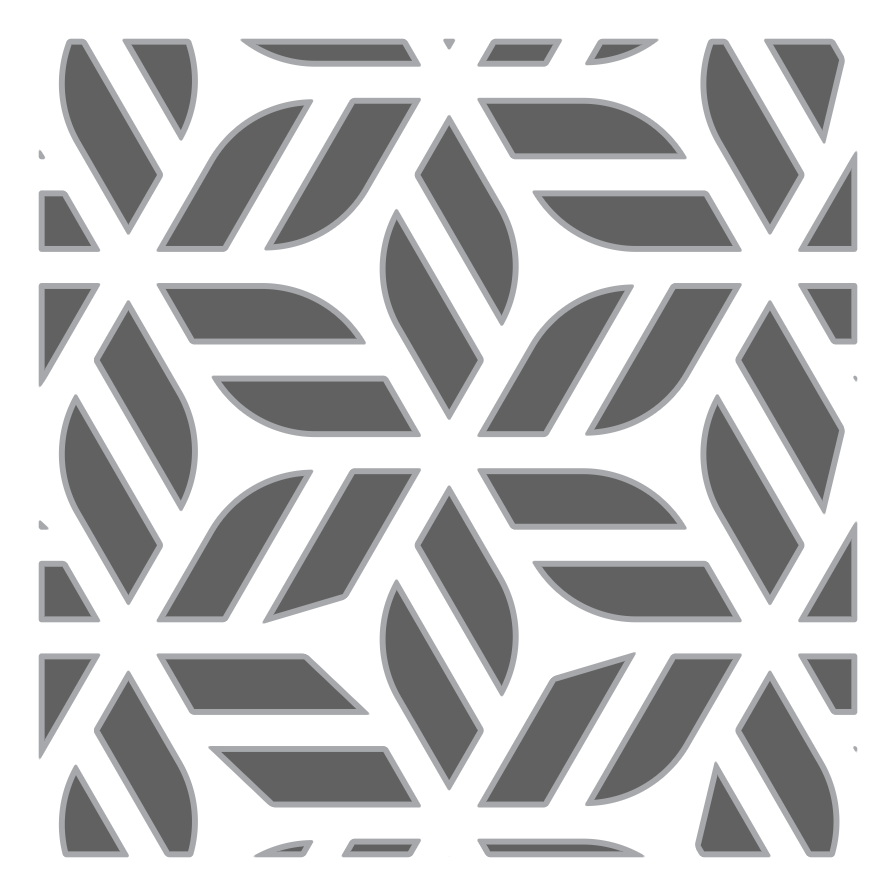
Write a WebGL 2 fragment shader that draws this pattern.

```glsl
#version 300 es
precision highp float;
// Six-spoked lattice of split leaves, cut off by a square panel on white.
// Every edge of a triangular grid carries one leaf made of two point-symmetric
// blades; each blade is a distance function, filled dark and outlined in gray.

uniform vec2 u_resolution;
out vec4 outColor;

const vec3 PAPER = vec3(1.0);
const vec3 FILL = vec3(0.38);
const vec3 OUTLINE = vec3(0.65, 0.66, 0.67);

const float PITCH = 0.4134;                     // grid edge, in canvas units
const vec2 GRID_ORIGIN = vec2(0.0013, -0.0052); // offset from canvas centre
const float PANEL_HALF = 0.4535;

// Blade measures, in units of the grid edge
const float HALF_SLIT = 0.05;
const float BLADE_EDGE = 0.2;
const float ARC_RADIUS = 0.317;
const float ARC_START = -0.072;
const float HALF_LINE = 0.0080;
const float ANGULAR_SHARE = 0.25;

const float SQRT3 = 1.7320508;

float hash(vec2 v) {
    return fract(sin(dot(v, vec2(12.9898, 78.233))) * 43758.5453);
}

mat2 rotation(float angle) {
    float c = cos(angle), s = sin(angle);
    return mat2(c, s, -s, c);
}

// Intersection of two distances, with round joins on the outside
float intersect(float a, float b) {
    return length(max(vec2(a, b), 0.0)) + min(max(a, b), 0.0);
}

// One blade of an upright leaf; its outer end is an arc or a plain corner
float blade(vec2 p, bool angular) {
    float across = dot(p, vec2(0.5 * SQRT3, 0.5));
    float along = dot(p, vec2(0.5, -0.5 * SQRT3));
    float slit = HALF_SLIT - across;
    float tip = -0.5 * across - 0.5 * SQRT3 * along - BLADE_EDGE;
    float arc = length(vec2(max(along - ARC_START, 0.0),
                            across - BLADE_EDGE + ARC_RADIUS)) - ARC_RADIUS;
    float chamfer = 0.726 * across + 0.688 * along - 0.1757;
    float outer = angular ? intersect(across - BLADE_EDGE, chamfer) : arc;
    return intersect(intersect(slit, tip), outer);
}

// Centre of the nearest upright grid edge
vec2 nearestEdge(vec2 p) {
    vec2 cell = vec2(SQRT3, 1.0);
    vec2 shiftA = vec2(0.0, 0.5);
    vec2 shiftB = vec2(0.5 * SQRT3, 0.0);
    vec2 a = shiftA + cell * floor((p - shiftA) / cell + 0.5);
    vec2 b = shiftB + cell * floor((p - shiftB) / cell + 0.5);
    return distance(p, a) < distance(p, b) ? a : b;
}

// All leaves: the upright family, turned into three directions
float leaves(vec2 p) {
    float d = 1e3;
    for (int k = 0; k < 3; k++) {
        vec2 q = rotation(-float(k) * radians(60.0)) * p;
        vec2 edge = nearestEdge(q);
        vec2 id = floor(edge * vec2(2.0 / SQRT3, 2.0) + 0.5);
        for (int side = 0; side < 2; side++) {
            float turn = 1.0 - 2.0 * float(side);
            float chance = hash(id + vec2(7.0 * float(k), 13.0 * float(side)));
            d = min(d, blade(turn * (q - edge), chance < ANGULAR_SHARE));
        }
    }
    return d;
}

// Antialiased coverage of the inside of a distance
float coverage(float d, float pixel) {
    return clamp(0.5 - d / pixel, 0.0, 1.0);
}

void main() {
    float size = min(u_resolution.x, u_resolution.y);
    vec2 canvas = (gl_FragCoord.xy - 0.5 * u_resolution) / size;
    float pixel = 1.0 / (size * PITCH);

    vec2 border = (abs(canvas) - PANEL_HALF) / PITCH;
    float panel = intersect(border.x, border.y);
    float d = intersect(leaves((canvas - GRID_ORIGIN) / PITCH), panel);

    vec3 color = mix(PAPER, OUTLINE, coverage(d - HALF_LINE, pixel));
    color = mix(color, FILL, coverage(d + HALF_LINE, pixel));
    outColor = vec4(color, 1.0);
}
```
